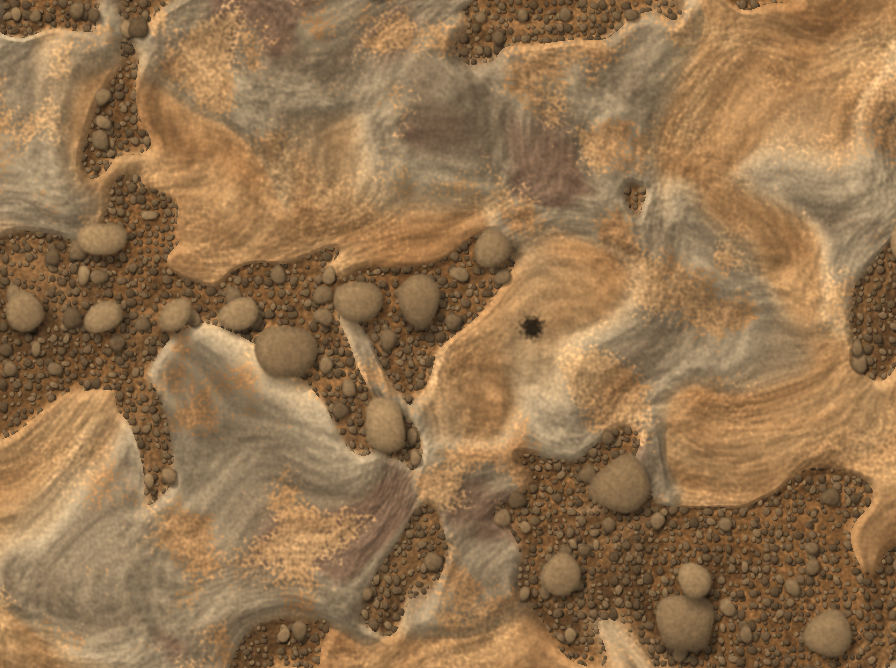
Reproduce this texture procedurally as a Shadertoy shader.

```glsl
// Dusty desert bedrock seen from above: worn grey slabs, drifts of orange sand
// and hollows of dark gravel. Warped gradient noise forms the relief, lit by its
// slope toward the sun; jittered cells scatter rounded stones in the hollows.

#define SLAB_SCALE 2.3
#define SLAB_LEVEL -0.015
#define PIT_SCALE 3.1
#define PIT_LEVEL 0.075
#define WARP 0.32
#define RELIEF 0.80
#define GRAIN 0.13
#define LIGHT vec2(-0.57, 0.82)

const vec3 SAND_DEEP = vec3(0.59, 0.42, 0.26);
const vec3 SAND_PALE = vec3(0.74, 0.57, 0.38);
const vec3 ROCK_DARK = vec3(0.50, 0.42, 0.32);
const vec3 ROCK_PALE = vec3(0.66, 0.57, 0.44);
const vec3 ROCK_RUST = vec3(0.45, 0.33, 0.25);
const vec3 LIP = vec3(0.75, 0.62, 0.45);
const vec3 PIT_SOIL = vec3(0.44, 0.30, 0.17);
const vec3 STONE_DARK = vec3(0.37, 0.29, 0.20);
const vec3 STONE_PALE = vec3(0.65, 0.52, 0.36);

vec2 hash2(vec2 cell) {
    uvec2 v = uvec2(ivec2(cell) + 4096) * 1664525u + 1013904223u;
    v.x += v.y * 1664525u;
    v.y += v.x * 1664525u;
    v ^= v >> 16;
    v.x += v.y * 1664525u;
    v.y += v.x * 1664525u;
    v ^= v >> 16;
    return vec2(v & 65535u) / 65535.0;
}

float corner(vec2 cell, vec2 offset) {
    return dot(hash2(cell) * 2.44 - 1.22, offset);
}

float gradientNoise(vec2 p) {
    vec2 i = floor(p), f = p - i, e = vec2(1, 0);
    vec2 u = f * f * f * (f * (f * 6.0 - 15.0) + 10.0);
    return mix(mix(corner(i, f), corner(i + e.xy, f - e.xy), u.x),
               mix(corner(i + e.yx, f - e.yx), corner(i + 1.0, f - 1.0), u.x), u.y);
}

float fbm(vec2 p, int octaves) {
    float sum = 0.0, amp = 0.5;
    for (int i = 0; i < octaves; i++) {
        sum += amp * gradientNoise(p);
        p = mat2(1.6, 1.2, -1.2, 1.6) * p + 7.3;
        amp *= 0.5;
    }
    return sum;
}

vec2 warp(vec2 p) {
    return p + WARP * vec2(fbm(p * 3.0 + 11.0, 2), fbm(p * 3.0 + 41.0, 2));
}

// Fields: positive inside slabs and inside gravel hollows
float slabField(vec2 w) {
    return fbm(w * SLAB_SCALE + 23.0, 3) + 0.14 * (w.y - 0.5) - SLAB_LEVEL;
}

float pitField(vec2 w) {
    return fbm(w * PIT_SCALE + 67.0, 3) - 0.04 * (w.y - 0.5) - PIT_LEVEL;
}

float height(vec2 w, float slab, float hollow) {
    return 0.045 * smoothstep(-0.03, 0.05, slab)
         - 0.050 * smoothstep(-0.04, 0.04, hollow)
         + 0.120 * fbm(w * 5.0 + 3.0, 5);
}

// Rounded stones, one per cell; large ones need their centre in a hollow
vec3 addStones(vec3 col, vec2 p, float scale, float keep, float paleness,
               float hollow, float grain) {
    bool large = scale < 40.0;
    if (!large && hollow < 0.0) return col;
    vec2 q = p * scale, base = floor(q - 0.5);
    float soft = 0.8 * scale / iResolution.y + 0.02;
    for (int k = 0; k < 4; k++) {
        vec2 cell = base + vec2(k % 2, k / 2);
        vec2 seed = cell + floor(scale) * 17.0;
        vec2 place = hash2(seed), kind = hash2(seed + 501.0);
        vec2 centre = cell + 0.5 + 0.55 * (place - 0.5);
        vec2 d = q - centre;
        if (kind.x > keep || dot(d, d) > 0.45) continue;
        if (large && pitField(warp(centre / scale)) < 0.0) continue;

        // Irregular oval outline and its cast shadow
        float radius = mix(0.27, 0.46, place.y);
        vec2 axis = normalize(kind.yx - vec2(0.5, 0.5 * keep) + 0.001);
        float squash = 0.45 * place.x;
        float bump = 0.035 * sin(d.x * 9.0 + 40.0 * kind.y) + 0.035 * sin(d.y * 8.0 + 40.0 * place.x);
        vec2 s = d + 0.12 * LIGHT;
        float r = length(d + axis * dot(axis, d) * squash) + bump;
        float shadowR = length(s + axis * dot(axis, s) * squash) + bump;
        col *= 1.0 - 0.42 * (1.0 - smoothstep(radius - 0.08, radius + 0.12, shadowR));

        // Domed shading
        float tone = clamp(paleness + 0.7 * (place.x - 0.5), 0.0, 1.0);
        vec3 stone = mix(STONE_DARK, STONE_PALE, tone);
        stone *= 1.0 + 0.22 * dot(d, LIGHT) / radius - 0.18 * smoothstep(0.6, 1.0, r / radius);
        stone *= 1.0 + 0.12 * grain;
        col = mix(col, stone, 1.0 - smoothstep(radius - soft, radius + soft, r));
    }
    return col;
}

void mainImage(out vec4 fragColor, in vec2 fragCoord) {
    vec2 p = fragCoord / iResolution.y, w = warp(p);
    float slab = slabField(w), hollow = pitField(w);
    float pit = smoothstep(-0.02, 0.03, hollow);
    float grain = gradientNoise(p * 165.0) + 0.6 * gradientNoise(p * 85.0 + 9.0);

    // Slabs with rusty patches, under a broken cover of sand
    float tone = fbm(w * 7.0 + 31.0, 3);
    float stain = fbm(w * 9.0 + 5.0, 3);
    vec3 sand = mix(SAND_DEEP, SAND_PALE, clamp(0.45 + 2.0 * tone, 0.0, 1.0));
    vec3 rock = mix(ROCK_DARK, ROCK_PALE, clamp(0.5 + 2.4 * stain, 0.0, 1.0));
    rock = mix(rock, ROCK_RUST, 0.7 * smoothstep(0.16, 0.24, slab + 0.3 * tone));
    float dust = smoothstep(0.02, 0.18, fbm(p * 8.0 + 51.0, 3) + 0.16 * grain);
    vec3 col = mix(sand, rock, smoothstep(-0.05, 0.03, slab) * (1.0 - 0.85 * dust));
    float edge = slab / 0.022;
    col = mix(col, LIP, 0.45 * exp(-edge * edge));
    col = mix(col, PIT_SOIL, 0.85 * pit);

    // Slope lighting and sand grain
    float reach = 0.003;
    vec2 ahead = w + reach * LIGHT;
    float rise = height(ahead, slabField(ahead), pitField(ahead)) - height(w, slab, hollow);
    col *= 1.0 + 0.32 * tanh(-RELIEF * rise / reach);
    col *= 1.0 + GRAIN * grain * (1.0 + dust + pit);

    // Gravel from fine to coarse, then a small dark hole
    col = addStones(col, p, 92.0, 0.75, 0.30, hollow, grain);
    col = addStones(col, p, 58.0, 0.60, 0.28, hollow, grain);
    col = addStones(col, p, 30.0, 0.22, 0.50, hollow, grain);
    col = addStones(col, p, 10.0, 0.42, 0.90, hollow, grain);
    float hole = length(p - vec2(0.796, 0.51)) + 0.006 * grain;
    col *= mix(0.25, 1.0, smoothstep(0.006, 0.024, hole));

    fragColor = vec4(clamp(col, 0.0, 1.0), 1.0);
}
```
